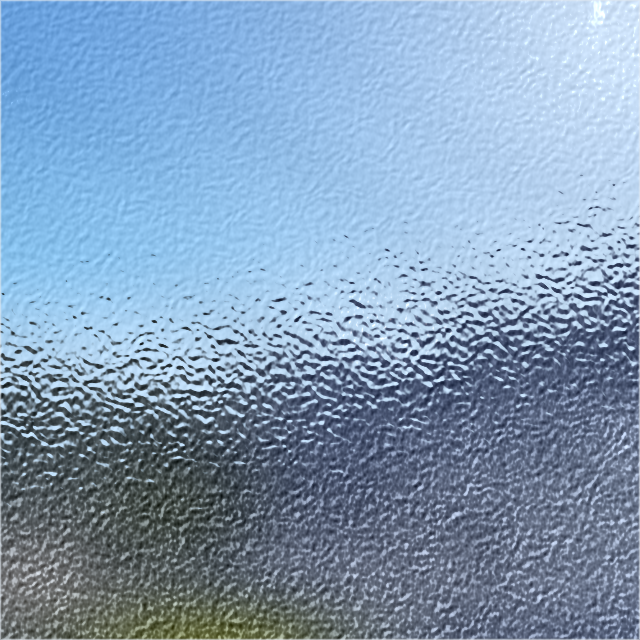
This texture is drawn by a WebGL 1 fragment shader. Its source:

```glsl
precision highp float;
uniform vec2 u_resolution;

vec2 hashGradient(vec2 cell) {
  vec3 q = fract(vec3(cell.xyx) * vec3(0.1031, 0.1030, 0.0973));
  q += dot(q, q.yzx + 33.33);
  float angle = 6.2832 * fract((q.x + q.y) * q.z);
  return vec2(cos(angle), sin(angle));
}

float gradientNoise(vec2 p) {
  vec2 i = floor(p), f = fract(p);
  vec2 w = f * f * f * (f * (f * 6.0 - 15.0) + 10.0);
  float a = dot(hashGradient(i), f);
  float b = dot(hashGradient(i + vec2(1, 0)), f - vec2(1, 0));
  float c = dot(hashGradient(i + vec2(0, 1)), f - vec2(0, 1));
  float d = dot(hashGradient(i + 1.0), f - 1.0);
  return mix(mix(a, b, w.x), mix(c, d, w.x), w.y);
}

float glow(vec2 p, vec2 center, vec2 radius) {
  vec2 d = (p - center) / radius;
  return exp(-dot(d, d));
}

// Pebbled glass relief, two rotated layers to hide the lattice
float glassHeight(vec2 p) {
  vec2 warp = vec2(gradientNoise(p * 24.0), gradientNoise(p * 24.0 + 40.0));
  vec2 q = p * vec2(84, 88) + warp * 0.7;
  vec2 r = mat2(0.8, 0.6, -0.6, 0.8) * q;
  return gradientNoise(q) + 0.8 * gradientNoise(r * 1.2 + 17.0);
}

vec2 glassSlope(vec2 p) {
  float e = 0.0016;
  return vec2(glassHeight(p + vec2(e, 0)) - glassHeight(p - vec2(e, 0)),
              glassHeight(p + vec2(0, e)) - glassHeight(p - vec2(0, e))) / (e * 230.0);
}

float horizonHeight(float x) {
  return 0.385 + 0.18 * x * x;
}

vec3 skyColor(vec2 p) {
  vec3 left = mix(vec3(0.52, 0.75, 0.92), vec3(0.40, 0.62, 0.86), smoothstep(0.55, 1.0, p.y));
  vec3 right = mix(vec3(0.70, 0.82, 0.94), vec3(0.71, 0.81, 0.93), p.y);
  vec3 col = mix(left, right, smoothstep(-0.05, 1.0, p.x));
  float above = p.y - horizonHeight(p.x);
  col = mix(col, vec3(0.75, 0.85, 0.94), 0.85 * (1.0 - smoothstep(0.0, 0.23, above)));
  col += vec3(0.10, 0.08, 0.05) * glow(p, vec2(1.0, 0.98), vec2(0.25, 0.22));
  return col + 0.05 * gradientNoise(p * vec2(3, 5) + p.yx * 2.0);
}

vec3 groundColor(vec2 p) {
  vec3 col = mix(vec3(0.24, 0.28, 0.30), vec3(0.25, 0.30, 0.42), smoothstep(0.22, 0.55, p.x));
  col = mix(col, vec3(0.47, 0.52, 0.61), 0.9 * glow(p, vec2(1.02, 0.2), vec2(0.32, 0.19)));
  col = mix(col, vec3(0.40, 0.43, 0.50), 0.8 * glow(p, vec2(0.6, 0.1), vec2(0.36, 0.17)));
  col = mix(col, vec3(0.47, 0.47, 0.48), 0.9 * glow(p, vec2(0.04, 0.09), vec2(0.18, 0.11)));
  col = mix(col, vec3(0.23, 0.26, 0.22), 0.7 * glow(p, vec2(0.26, 0.2), vec2(0.13, 0.09)));
  col = mix(col, vec3(0.40, 0.42, 0.19), 0.85 * glow(p, vec2(0.33, -0.01), vec2(0.21, 0.075)));
  return col + 0.06 * gradientNoise(p * vec2(5, 7) + 9.0) + 0.04 * gradientNoise(p * vec2(15, 19));
}

void main() {
  vec2 uv = gl_FragCoord.xy / u_resolution;
  vec2 slope = glassSlope(uv);
  vec2 tilted = mat2(0.96, 0.28, -0.28, 0.96) * uv;
  float grain = gradientNoise(tilted * vec2(180, 125)) + 0.7 * gradientNoise(uv * vec2(250, 190) + 5.0);
  float clumps = 0.7 + 0.9 * gradientNoise(uv * 17.0 + 3.0);

  // Refracted boundary: scattered specks above, bright pebbles below
  float elevation = uv.y - horizonHeight(uv.x) + 0.03 * gradientNoise(uv * 6.0);
  float bent = elevation + 0.10 * slope.y + 0.018 * slope.x + 0.02 * grain;
  float sky = smoothstep(-0.065, 0.05, bent);
  float depth = smoothstep(0.02, 0.2, -elevation);

  // Relief light and fine grain
  float relief = dot(slope, vec2(-0.6, 0.8));
  vec3 above = skyColor(uv) + relief * 0.04 + grain * 0.028;
  vec3 below = groundColor(uv) + 0.01;
  below += vec3(0.95, 1.0, 1.06) * (grain * mix(0.09, 0.16, depth) + relief * 0.09);
  below += vec3(0.19, 0.20, 0.21) * depth * clumps * smoothstep(0.0, 0.8, grain + 0.6 * relief);
  vec3 col = mix(below, above, sky);

  // Pale glints near the boundary and in the upper right
  float glint = smoothstep(0.3, 0.8, grain + 0.2 * relief);
  col += vec3(0.22, 0.14, 0.09) * glint * glow(uv, vec2(0.6, 0.49), vec2(0.11, 0.06));
  col += 0.14 * glint * glow(uv, vec2(0.95, 0.92), vec2(0.18, 0.12));
  vec2 streak = vec2(uv.x - 0.932 - 0.15 * (uv.y - 0.97) + 0.006 * slope.x, uv.y - 0.985);
  col += 0.2 * glow(streak, vec2(0.0), vec2(0.006, 0.03));
  col += 0.3 * glint * glow(uv, vec2(0.01, 0.85), vec2(0.02, 0.012));

  // Thin pale rim
  vec2 border = min(uv, 1.0 - uv);
  col = mix(col, vec3(0.88, 0.91, 0.94), 0.6 * (1.0 - smoothstep(0.001, 0.003, min(border.x, border.y))));
  gl_FragColor = vec4(clamp(col, 0.0, 1.0), 1.0);
}
```
